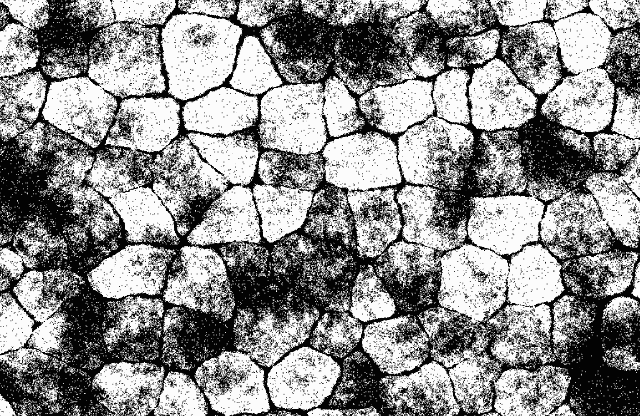
Write a Shadertoy shader that draws this texture.

```glsl
const vec2 STONES_PER_HEIGHT = vec2(6.9, 7.5);
const float GRAINS_PER_HEIGHT = 498.0;
const vec3 INK = vec3(0.01);
const vec3 PAPER = vec3(0.99);

float hash12(vec2 p) {
    vec3 q = fract(p.xyx * 0.1031);
    q += dot(q, q.yzx + 33.33);
    return fract((q.x + q.y) * q.z);
}

vec2 hash22(vec2 p) {
    return vec2(hash12(p + 17.0), hash12(p + 71.0));
}

float valueNoise(vec2 p) {
    vec2 i = floor(p), f = fract(p);
    f = f * f * (3.0 - 2.0 * f);
    float low = mix(hash12(i), hash12(i + vec2(1, 0)), f.x);
    float high = mix(hash12(i + vec2(0, 1)), hash12(i + vec2(1, 1)), f.x);
    return mix(low, high, f.y);
}

float fbm(vec2 p) {
    float sum = 0.0, amplitude = 0.5;
    for (int i = 0; i < 4; i++) {
        sum += amplitude * valueNoise(p);
        p = mat2(1.6, 1.2, -1.2, 1.6) * p + 5.3;
        amplitude *= 0.5;
    }
    return sum / 0.9375;
}

// Centre of a stone, with alternate courses shifted by half a stone
vec2 stoneSite(vec2 cell, float jitter) {
    float shift = 0.5 * mod(cell.y, 2.0);
    return cell + vec2(shift, 0.5) + jitter * (hash22(cell) - 0.5);
}

// Squared distance less a random weight, so that stones vary in size
float stonePower(vec2 p, vec2 cell, vec2 site) {
    vec2 r = p - site;
    return dot(r, r) - 0.32 * hash12(cell + 131.0);
}

// x: rounded distance to the joint, y: random value of the stone
vec2 stoneWall(vec2 p, float jitter, float roundness) {
    vec2 base = floor(p), ownCell = base, ownSite = p;
    float ownPower = 1e5;
    for (int y = -2; y <= 2; y++)
    for (int x = -2; x <= 2; x++) {
        vec2 cell = base + vec2(x, y);
        vec2 site = stoneSite(cell, jitter);
        float power = stonePower(p, cell, site);
        if (power < ownPower) {
            ownPower = power;
            ownCell = cell;
            ownSite = site;
        }
    }
    float sum = 0.0;
    for (int y = -2; y <= 2; y++)
    for (int x = -2; x <= 2; x++) {
        vec2 cell = ownCell + vec2(x, y);
        if (x == 0 && y == 0) continue;
        vec2 site = stoneSite(cell, jitter);
        float gap = stonePower(p, cell, site) - ownPower;
        sum += exp(-roundness * gap / (2.0 * length(site - ownSite)));
    }
    return vec2(-log(sum) / roundness, hash12(ownCell + 211.0));
}

// Black and white grains with soft borders; coverage is the black share
float grain(vec2 p, float coverage) {
    vec2 i = floor(p), c = fract(p) - 0.5;
    vec2 f = 0.5 + mix(c, 4.0 * c * c * c, 0.5);
    float sum = 0.0;
    for (int y = 0; y <= 1; y++)
    for (int x = 0; x <= 1; x++) {
        vec2 corner = vec2(x, y);
        vec2 weight = mix(1.0 - f, f, corner);
        sum += weight.x * weight.y * step(hash12(i + corner), coverage);
    }
    return sum;
}

void mainImage(out vec4 fragColor, in vec2 fragCoord) {
    vec2 p = fragCoord / iResolution.y;

    // Stones with bent, slightly ragged outlines
    vec2 bend = vec2(fbm(p * 11.0), fbm(p * 11.0 + 40.0)) - 0.5;
    vec2 wall = stoneWall((p + 0.045 * bend) * STONES_PER_HEIGHT + 20.0, 0.75, 24.0);
    float ragged = 0.06 * (fbm(p * 75.0) - 0.5);

    // Broad shade darkens stones and widens joints
    float shade = fbm(p * 2.8 + 7.0) - 0.5;
    float corner = smoothstep(1.32, 1.48, p.x) * smoothstep(0.36, 0.18, p.y);

    // Stains: tone of each stone, blotches and fine mottling
    float stain = 0.6 * wall.y + 0.4 * shade + 0.6 * corner;
    stain += 1.5 * (fbm(p * 10.0 + 3.0) - 0.5);
    stain += 0.85 * (fbm(p * 65.0 + 9.0) - 0.5);
    stain += 0.2 * (valueNoise(p * 190.0) - 0.5);
    float coverage = 0.025 + 0.93 * smoothstep(0.05, 0.85, stain);

    // Joints of uneven width
    float uneven = fbm(p * 7.0 + 31.0) - 0.5;
    float jointWidth = 0.012 + 0.04 * uneven + 0.04 * max(shade, 0.0) + 0.06 * corner;
    float joint = 1.0 - smoothstep(-0.012, 0.024, wall.x + ragged - jointWidth);
    coverage = mix(coverage, 0.995, joint);

    float ink = grain(p * GRAINS_PER_HEIGHT, coverage);
    fragColor = vec4(mix(PAPER, INK, ink), 1.0);
}
```
